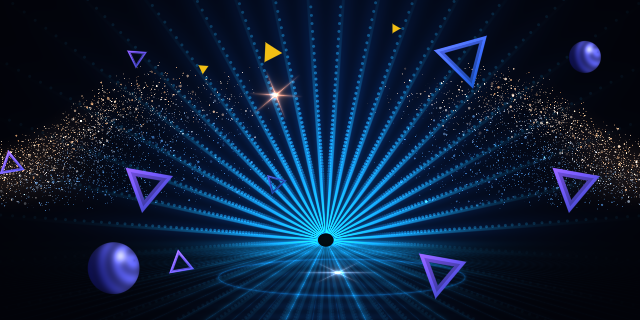
Write a WebGL 1 fragment shader that draws this background.

```glsl
precision highp float;
uniform vec2 u_resolution;

const float TAU = 6.28319;

float hash(vec2 p) {
  vec3 h = fract(p.xyx * 0.1031);
  h += dot(h, h.yzx + 33.33);
  return fract((h.x + h.y) * h.z);
}

mat2 rotation(float a) {
  return mat2(cos(a), -sin(a), sin(a), cos(a));
}

float cover(float d) {
  float px = 1.0 / u_resolution.y;
  return 1.0 - smoothstep(-0.7 * px, 0.7 * px, d);
}

// Equilateral triangle with one corner pointing along angle
float triangle(vec2 q, float radius, float angle) {
  q = rotation(angle) * q;
  return max(-q.x, 0.5 * q.x + 0.866 * abs(q.y)) - 0.5 * radius;
}

// Hollow bevelled triangle
void frame(inout vec3 col, vec2 q, float radius, float angle, float width, vec3 tint) {
  float d = triangle(q, radius, angle);
  float side = dot(q, vec2(-0.6, 0.8)) / radius;
  vec3 paint = tint * (1.0 + 0.2 * side) + vec3(0.1, 0.0, 0.0) * side;
  paint *= mix(0.82, 1.08, smoothstep(-0.6, -0.4, d / width));
  col = mix(col, paint, cover(abs(d + 0.5 * width) - 0.5 * width));
}

void sphere(inout vec3 col, vec2 q, float radius) {
  vec2 n = q / radius;
  float light = smoothstep(-0.9, 0.8, dot(n, vec2(0.8, 0.35)));
  vec3 paint = mix(vec3(0.06, 0.07, 0.36), vec3(0.4, 0.42, 1.0), light);
  paint *= 0.9 + 0.17 * sin(11.0 * length(n - vec2(0.8, 0.3)) + n.y);
  vec2 shine = n - vec2(0.3, 0.45);
  paint += 0.5 * exp(-16.0 * dot(shine, shine));
  paint *= 1.0 - 0.35 * pow(min(length(n), 1.0), 8.0);
  col = mix(col, paint, cover(length(q) - radius));
}

float streak(vec2 q, float angle, float reach) {
  q = abs(rotation(angle) * q);
  float fade = max(0.0, 1.0 - q.x / reach);
  return fade * exp(-q.y * 330.0);
}

// Fan of thin light strips, each with a row of beads beside it
vec3 fan(vec2 q) {
  float r = max(length(q), 0.004);
  float spoke = atan(q.x, q.y) * 44.0 / TAU;
  float gap = r * TAU / 44.0;
  float across = (fract(spoke) - 0.5) * gap * (q.x < 0.0 ? -1.0 : 1.0);
  float glow = exp(-3.4 * q.x * q.x - 1.3 * q.y * q.y);
  float wide = min(0.2 * gap, 0.0045);
  float strip = 1.0 - smoothstep(0.4 * wide, wide + 0.0025, abs(across - 0.35 * wide));
  float beadRow = (fract(log(r) * 27.0) - 0.5) * r / 27.0;
  float bead = 1.0 - smoothstep(0.0025, 0.0065, length(vec2(across + 0.0055, beadRow)));
  float near = exp(-r * r * 6.0);
  vec3 col = vec3(0.016, 0.125, 0.32) * glow;
  col *= 0.85 - 0.2 * cos(TAU * fract(spoke));
  col += vec3(0.015, 0.1, 0.13) * near * exp(-abs(across) * 130.0);
  col += vec3(0.06, 0.5, 0.62) * strip * (near + 0.12 * glow);
  col += vec3(0.07, 0.42, 0.55) * bead * (glow * smoothstep(0.12, 0.3, r) + 0.05);
  return col + vec3(0.01, 0.25, 0.32) * exp(-r * 11.0);
}

// Floor lanes converging on the centre of the fan
vec3 floorLight(vec2 q) {
  float depth = max(-q.y, 0.001);
  float u = q.x / depth;
  float slope = sqrt(1.0 + u * u);
  float lane = abs(fract(u) - 0.5) * depth / slope;
  float fine = abs(fract(u * 3.0) - 0.5) * depth / (3.0 * slope);
  float fade = exp(-q.x * q.x * 11.0);
  vec3 col = vec3(0.012, 0.08, 0.17) * fade;
  col += vec3(0.03, 0.3, 0.42) * fade * exp(-lane * 170.0);
  col += vec3(0.01, 0.09, 0.15) * exp(-q.x * q.x * 3.0) * exp(-fine * 450.0);
  col += vec3(0.04, 0.42, 0.5) * exp(-depth * 24.0 - q.x * q.x * 18.0);
  return col * (0.85 + 0.15 * sin(depth * 190.0));
}

// Arch of glitter, gold at its crest and blue beneath
vec3 glitter(vec2 p, vec2 q) {
  float a = abs(q.x);
  float below = 0.78 - 0.24 * smoothstep(0.55, 1.05, a) - p.y;
  float density = smoothstep(-0.03, 0.1, below) * smoothstep(0.33, 0.44, p.y);
  density *= smoothstep(0.1, 0.95, a) * (0.2 + 0.8 * exp(-max(below, 0.0) * 3.5));
  vec3 col = vec3(0.12, 0.085, 0.06) * density * smoothstep(0.6, 1.0, a);
  for (int i = 0; i < 5; i++) {
    float k = float(i);
    vec2 g = rotation(0.4 + 0.9 * k) * p * (58.0 + 24.0 * k) + 200.0;
    vec2 id = floor(g) + 57.0 * k;
    float pick = hash(id + 3.0);
    vec2 spot = 0.25 + 0.5 * vec2(hash(id + 11.0), hash(id + 29.0));
    float size = 0.08 + 0.2 * hash(id + 41.0);
    float grain = 1.0 - smoothstep(size * 0.5, size + 0.08, length(fract(g) - spot));
    vec3 gold = mix(vec3(0.7, 0.46, 0.24), vec3(1.0, 0.9, 0.76), hash(id + 67.0));
    float blue = smoothstep(0.14, 0.32, below + 0.15 * hash(id + 97.0));
    vec3 tint = mix(gold, vec3(0.22, 0.4, 0.58), blue);
    float shine = hash(id + 83.0);
    col += tint * grain * step(1.0 - 0.7 * density, pick) * (0.3 + 0.8 * shine * shine);
  }
  return col;
}

void main() {
  vec2 p = gl_FragCoord.xy / u_resolution * vec2(2.0, 1.0);
  vec2 q = p - vec2(1.018, 0.25);

  // Stage
  float ground = smoothstep(0.015, -0.03, q.y);
  vec3 rays = fan(q);
  vec3 col = vec3(0.008, 0.01, 0.032) + mix(rays, 0.15 * rays + floorLight(q), ground);
  col *= 1.0 - cover((length(q / vec2(0.025, 0.021)) - 1.0) * 0.022) * 0.95;
  vec2 e = p - vec2(1.068, 0.133);
  vec2 axes = vec2(0.385, 0.057);
  float k = length(e / axes);
  float ring = abs(k - 1.0) * k / max(length(e / (axes * axes)), 0.001);
  col += vec3(0.02, 0.19, 0.32) * exp(-ring * 300.0);
  col += glitter(p, q);

  // Star flares
  vec2 s = p - vec2(0.862, 0.703);
  float star = streak(s, 0.7, 0.1) + streak(s, -0.06, 0.085) + streak(s, 1.95, 0.085);
  col += vec3(1.0, 0.6, 0.4) * star + vec3(0.7, 0.45, 0.3) * exp(-length(s) * 60.0);
  s = p - vec2(1.055, 0.148);
  star = streak(s, 0.0, 0.13) + 0.7 * streak(s, 0.45, 0.08) + 0.7 * streak(s, -0.45, 0.08);
  col += vec3(0.6, 0.6, 0.68) * star + vec3(0.35, 0.35, 0.4) * exp(-length(s) * 70.0);

  // Floating frames
  vec3 violet = vec3(0.4, 0.32, 0.9);
  vec3 azure = vec3(0.24, 0.41, 0.96);
  frame(col, p - vec2(0.459, 0.42), 0.087, -1.745, 0.021, violet);
  frame(col, p - vec2(1.793, 0.42), 0.087, -1.745, 0.021, violet);
  frame(col, p - vec2(1.376, 0.152), 0.087, -1.745, 0.021, violet);
  frame(col, p - vec2(1.452, 0.818), 0.099, -1.3, 0.017, azure);
  frame(col, p - vec2(0.427, 0.822), 0.036, -1.64, 0.007, violet);
  frame(col, p - vec2(0.034, 0.485), 0.046, 1.74, 0.008, violet * 1.3);
  frame(col, p - vec2(0.564, 0.175), 0.046, 1.74, 0.008, violet * 1.3);
  frame(col, p - vec2(0.86, 0.427), 0.036, -1.85, 0.006, azure * 0.8);

  // Yellow chips
  float chip = triangle(p - vec2(0.846, 0.836), 0.036, -0.05);
  chip = min(chip, triangle(p - vec2(1.235, 0.911), 0.017, 0.0));
  chip = min(chip, triangle(p - vec2(0.635, 0.786), 0.018, -1.65));
  col = mix(col, vec3(0.95, 0.75, 0.08), cover(chip));

  sphere(col, p - vec2(1.828, 0.822), 0.05);
  sphere(col, p - vec2(0.355, 0.162), 0.081);
  gl_FragColor = vec4(clamp(col, 0.0, 1.0), 1.0);
}
```
